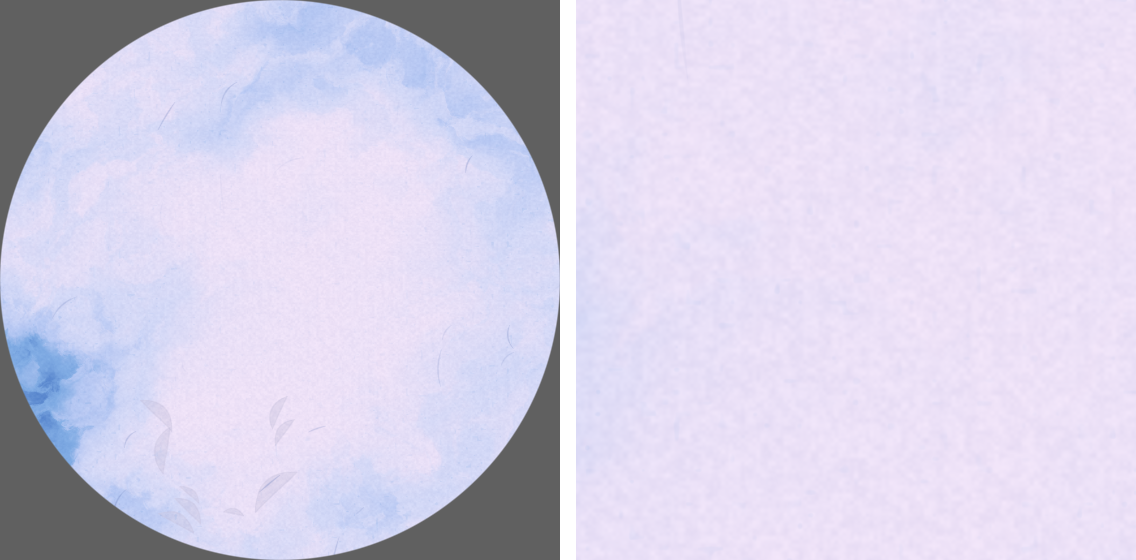
Left, the full canvas; right, a detail of the centre.
A Shadertoy shader for this texture:

```glsl
// A disc of weathered plaster: pale pink ground with ragged blue washes on a grey field.
// Broad soft pools steer layered, warped noise; its tone picks a colour from a ramp.
// Tapered slivers give the scratches and the faint leaf scraps, noise gives the grain.

#define BACKDROP     vec3(0.378)
#define PALE_PINK    vec3(0.932, 0.884, 0.968)
#define LAVENDER     vec3(0.825, 0.846, 0.965)
#define SOFT_BLUE    vec3(0.715, 0.782, 0.950)
#define SKY_BLUE     vec3(0.500, 0.670, 0.890)
#define DEEP_BLUE    vec3(0.330, 0.510, 0.795)
#define SCRAP_GREY   vec3(0.775, 0.755, 0.860)
#define SCRATCH_INK  vec3(0.430, 0.510, 0.740)
#define GRAIN        0.050
#define RAGGED       0.42
#define SCRATCHES    34
#define SCRAPS       9

float hash(vec2 p) {
    return fract(sin(dot(p, vec2(127.1, 311.7))) * 43758.5453);
}

mat2 turn(float angle) {
    float c = cos(angle), s = sin(angle);
    return mat2(c, -s, s, c);
}

float noise(vec2 p) {
    vec2 cell = floor(p), f = fract(p);
    f = f * f * (3.0 - 2.0 * f);
    float low = mix(hash(cell), hash(cell + vec2(1, 0)), f.x);
    float high = mix(hash(cell + vec2(0, 1)), hash(cell + vec2(1, 1)), f.x);
    return mix(low, high, f.y);
}

float fbm(vec2 p) {
    float sum = 0.0, weight = 0.5;
    for (int i = 0; i < 6; i++) {
        sum += weight * noise(p);
        p = turn(0.6) * p * 2.03 + 7.3;
        weight *= 0.54;
    }
    return sum / 1.06;
}

// Soft elliptical pool of pigment
float pool(vec2 p, vec2 centre, float angle, vec2 size) {
    vec2 q = turn(angle) * (p - centre) / size;
    return exp(-dot(q, q));
}

// Distance to a bent, pointed sliver lying along x
float sliver(vec2 q, float halfLength, float halfWidth, float bend) {
    float t = q.x / halfLength;
    float y = q.y + bend * halfLength * (t * t - 0.5);
    return abs(y) - halfWidth * (1.0 - t * t) + max(abs(q.x) - halfLength, 0.0);
}

// Broad distribution of blue, heavier towards the rim
float washes(vec2 p) {
    float wash = 0.02 + 0.15 * smoothstep(0.16, 0.46, length(p - vec2(0.53, 0.47)));
    wash += 0.62 * pool(p, vec2(0.02, 0.31), -0.9, vec2(0.20, 0.10));
    wash += 0.30 * pool(p, vec2(0.18, 0.38), 0.8, vec2(0.19, 0.10));
    wash += 0.26 * pool(p, vec2(0.19, 0.13), -0.7, vec2(0.14, 0.07));
    wash += 0.28 * pool(p, vec2(0.84, 0.79), -0.9, vec2(0.19, 0.11));
    wash += 0.24 * pool(p, vec2(0.53, 0.95), 0.1, vec2(0.13, 0.08));
    wash += 0.22 * pool(p, vec2(0.46, 0.81), 0.4, vec2(0.24, 0.06));
    wash += 0.22 * pool(p, vec2(0.08, 0.74), -0.5, vec2(0.11, 0.07));
    wash += 0.26 * pool(p, vec2(0.70, 0.07), 0.3, vec2(0.13, 0.07));
    return wash + 0.09 * pool(p, vec2(0.82, 0.42), 0.4, vec2(0.16, 0.13));
}

vec3 ramp(float tone) {
    vec3 c = mix(PALE_PINK, LAVENDER, smoothstep(0.0, 0.30, tone));
    c = mix(c, SOFT_BLUE, smoothstep(0.26, 0.52, tone));
    c = mix(c, SKY_BLUE, smoothstep(0.48, 0.80, tone));
    return mix(c, DEEP_BLUE, smoothstep(0.78, 1.15, tone));
}

void mainImage(out vec4 fragColor, in vec2 fragCoord) {
    float shortSide = min(iResolution.x, iResolution.y);
    vec2 uv = (fragCoord - 0.5 * iResolution.xy) / shortSide + 0.5;
    float px = 1.0 / shortSide;

    // Warped washes, brushed on a slant and broken into flakes
    vec2 drift = vec2(fbm(uv * 6.0), fbm(uv * 6.0 + 19.0)) - 0.5;
    vec2 p = uv + 0.16 * drift;
    float wash = washes(p);
    float cloud = 2.0 * fbm(p * 7.0 + 3.0) - 1.0;
    float brush = 2.0 * fbm(turn(0.5) * p * vec2(5.0, 15.0) + 31.0) - 1.0;
    float flake = smoothstep(0.44, 0.60, fbm(uv * 17.0 + 4.0 * drift)) - 0.5;
    float tone = wash + (0.10 + wash) * (RAGGED * (cloud + brush) + 0.26 * flake);
    vec3 colour = ramp(tone);

    // Leaf scraps gathered in the lower middle
    for (int i = 0; i < SCRAPS; i++) {
        vec2 id = vec2(float(i), 5.0);
        vec2 place = vec2(0.28 + 0.24 * hash(id), 0.01 + 0.30 * hash(id + 11.0));
        vec2 q = turn(2.4 * hash(id + 23.0) - 0.9) * (uv - place) + 0.012 * drift;
        float size = mix(0.018, 0.055, hash(id + 37.0));
        float d = sliver(q, size, size * 0.26, 0.25);
        float fill = smoothstep(px, -px, d);
        float outline = smoothstep(1.5 * px, 0.0, abs(d));
        colour = mix(colour, SCRAP_GREY, 0.36 * fill + 0.22 * outline);
    }

    // Fine tapered scratches, mostly steep
    for (int i = 0; i < SCRATCHES; i++) {
        vec2 id = vec2(float(i), 71.0);
        vec2 place = vec2(hash(id), hash(id + 13.0));
        float angle = mix(0.3, 2.0, hash(id + 29.0));
        float size = mix(0.008, 0.036, hash(id + 41.0));
        float d = sliver(turn(angle) * (uv - place), size, 0.0012, 0.3 * hash(id + 53.0));
        float rim = smoothstep(0.08, 0.38, length(uv - 0.5));
        colour = mix(colour, SCRATCH_INK, 0.42 * rim * hash(id + 67.0) * smoothstep(px, -px, d));
    }

    // Paper grain and small pits of pigment
    float grain = 0.6 * noise(uv * 240.0) + 0.4 * noise(uv * 430.0 + 5.0) - 0.5;
    colour += GRAIN * grain * vec3(1.1, 1.0, 0.6);
    float pits = smoothstep(0.84, 0.98, noise(uv * 150.0 + 9.0));
    colour = mix(colour, SKY_BLUE, pits * (0.05 + 0.4 * clamp(tone, 0.0, 0.8)));

    float disc = smoothstep(px, -px, length(uv - 0.5) - 0.5);
    fragColor = vec4(mix(BACKDROP, clamp(colour, 0.0, 1.0), disc), 1.0);
}
```
